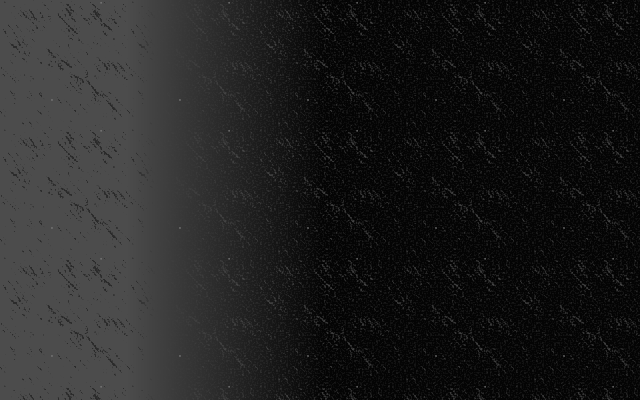
Write a Shadertoy shader that draws this texture.

```glsl
// Charcoal paper: a grey band on the left fades sideways into black.
// A square relief tile of sheared gradient noise repeats over the canvas;
// it shows as dark pits on the grey and as lit creases and grain on the black.

const float TILE_SIZE = 0.32;              // tile side, in canvas heights
const float GREY_LEVEL = 0.30;
const float BLACK_LEVEL = 0.014;
const vec2 FADE_SPAN = vec2(0.195, 0.505); // start and end, in canvas widths
const vec2 STREAK_CELLS = vec2(14.0, 34.0);
const vec2 GRAIN_CELLS = vec2(64.0);
const float CLUSTER_RADIUS = 0.10;
const float PIT_DEPTH = 0.13;
const float GRAIN_LIGHT = 0.19;
const float CREASE_LIGHT = 0.17;
const float SPECK_RADIUS = 0.011;
const float SPECK_LIGHT = 0.38;

// Crease clusters as segments (start, end) inside the tile, y downwards
const int CREASE_COUNT = 7;
const vec4 CREASES[CREASE_COUNT] = vec4[CREASE_COUNT](
    vec4(0.54, 0.07, 0.57, 0.27), vec4(0.81, 0.49, 0.95, 0.55),
    vec4(0.58, 0.61, 0.88, 0.83), vec4(0.44, 0.47, 0.53, 0.52),
    vec4(0.10, 0.31, 0.20, 0.40), vec4(0.20, 0.12, 0.29, 0.17),
    vec4(0.75, 0.10, 0.85, 0.20));

const int SPECK_COUNT = 2;
const vec2 SPECKS[SPECK_COUNT] = vec2[SPECK_COUNT](
    vec2(0.406, 0.781), vec2(0.790, 0.022));

float hash(vec2 p) {
    vec3 q = fract(vec3(p.xyx) * 0.1031);
    q += dot(q, q.yzx + 33.33);
    return fract((q.x + q.y) * q.z);
}

float cornerSlope(vec2 cell, vec2 offset, vec2 period) {
    float angle = 6.2832 * hash(mod(cell, period) + period * 1.7);
    return dot(vec2(cos(angle), sin(angle)), offset);
}

// Gradient noise that repeats after "period" cells
float tiledNoise(vec2 p, vec2 period) {
    vec2 cell = floor(p), f = p - cell;
    vec2 w = f * f * f * (f * (f * 6.0 - 15.0) + 10.0);
    vec2 e = vec2(1.0, 0.0);
    float low = mix(cornerSlope(cell, f, period),
                    cornerSlope(cell + e, f - e, period), w.x);
    float high = mix(cornerSlope(cell + e.yx, f - e.yx, period),
                     cornerSlope(cell + 1.0, f - 1.0, period), w.x);
    return mix(low, high, w.y);
}

// Shortest offset between two places on the repeating tile
vec2 wrapOffset(vec2 d) {
    return d - floor(d + 0.5);
}

float creaseDensity(vec2 p) {
    float density = 0.0;
    for (int i = 0; i < CREASE_COUNT; i++) {
        vec2 halfSpan = 0.5 * (CREASES[i].zw - CREASES[i].xy);
        vec2 d = wrapOffset(p - 0.5 * (CREASES[i].xy + CREASES[i].zw));
        float t = clamp(dot(d, halfSpan) / dot(halfSpan, halfSpan), -1.0, 1.0);
        float reach = length(d - t * halfSpan) / CLUSTER_RADIUS;
        density = max(density, exp(-2.5 * reach * reach));
    }
    return density;
}

float specks(vec2 p) {
    float light = 0.0;
    for (int i = 0; i < SPECK_COUNT; i++) {
        float d = length(wrapOffset(p - SPECKS[i]));
        light += 1.0 - smoothstep(0.2 * SPECK_RADIUS, SPECK_RADIUS, d);
    }
    return light;
}

void mainImage(out vec4 fragColor, in vec2 fragCoord) {
    float x = fragCoord.x / iResolution.x;
    vec2 tile = vec2(fragCoord.x, iResolution.y - fragCoord.y)
              / (iResolution.y * TILE_SIZE);

    // Relief: streaks run down to the right, broken up by fine grain
    vec2 sheared = vec2(tile.x, tile.y - tile.x);
    float streak = tiledNoise(sheared * STREAK_CELLS, STREAK_CELLS);
    float grain = tiledNoise(tile * GRAIN_CELLS, GRAIN_CELLS);
    float relief = 0.8 * streak + 0.5 * grain + 0.28 * creaseDensity(tile);
    float pits = smoothstep(0.34, 0.54, relief);
    float creases = smoothstep(0.22, 0.75, relief);

    // Sideways fade from grey to black
    float fade = clamp((x - FADE_SPAN.x) / (FADE_SPAN.y - FADE_SPAN.x), 0.0, 1.0);
    float shade = mix(GREY_LEVEL, BLACK_LEVEL, fade);

    // Pits on the grey, lit relief on the black
    shade -= PIT_DEPTH * pits * (1.0 - smoothstep(0.0, 0.18, fade));
    float lit = GRAIN_LIGHT * max(grain, 0.0) + CREASE_LIGHT * creases;
    shade += lit * smoothstep(0.1, 1.0, fade);
    shade += SPECK_LIGHT * specks(tile) * mix(0.4, 1.0, fade);

    fragColor = vec4(vec3(shade), 1.0);
}
```
